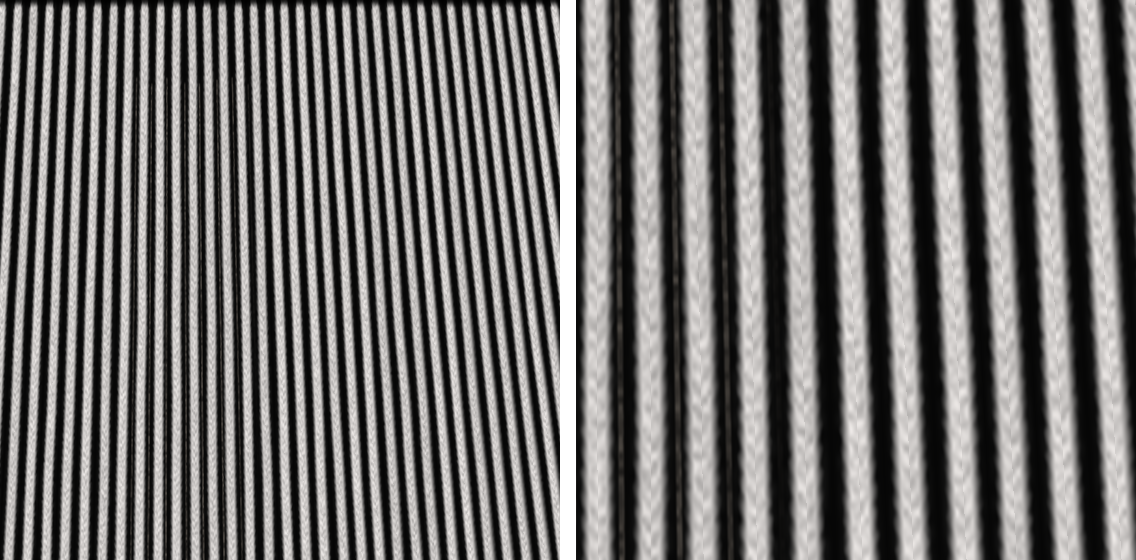
Left: the whole. Right: its middle third, enlarged.
This texture is drawn by a Shadertoy shader. Its source:

```glsl
float hash(vec2 p) {
    p = fract(p * vec2(0.1031, 0.1173));
    p += dot(p, p.yx + 33.33);
    return fract((p.x + p.y) * p.x * 17.7);
}

float noise(vec2 p) {
    vec2 cell = floor(p), f = fract(p);
    f = f * f * (3.0 - 2.0 * f);
    return mix(mix(hash(cell), hash(cell + vec2(1, 0)), f.x),
               mix(hash(cell + vec2(0, 1)), hash(cell + vec2(1, 1)), f.x), f.y);
}

// Cord index across the canvas: spacing widens toward the viewer
float cordCoordinate(vec2 uv, float depth) {
    float d = uv.x - 0.3424 - 0.0065 * depth;
    float spacing = mix(0.0277, 0.0332, depth);
    return d / spacing + mix(1.65, 0.5, depth) * d * d;
}

// Two slanted strands that meet along the middle of a cord
float braid(float across, float along, float id) {
    float side = step(0.0, across);
    float slant = along * 72.0 + abs(across) * 2.4 + side * 0.5 + hash(vec2(id + 60.0, 3.0));
    return sin(6.2832 * slant);
}

void mainImage(out vec4 fragColor, in vec2 fragCoord) {
    vec2 uv = fragCoord / iResolution.xy;
    float depth = 1.0 - uv.y;
    float u = cordCoordinate(uv, depth);

    // Slight sway, different for each cord
    float id = floor(u + 0.5);
    float sway = noise(vec2(depth * 7.0, id * 5.3 + 90.0)) - 0.5;
    float across = u - id + 0.07 * sway;

    // Fine fibre grain and woven relief
    float grain = noise(uv * vec2(300.0, 210.0)) - 0.5;
    float weave = braid(across, depth, id);

    // Rounded cord with a softer shadow side at the right of the canvas
    float shadowSide = smoothstep(0.45, 1.0, uv.x) * step(0.0, across);
    float width = 0.365 + 0.03 * (hash(vec2(id + 70.0, 8.0)) - 0.5);
    width += 0.09 * shadowSide - 0.10 * (1.0 - smoothstep(0.0, 0.025, depth));
    float edge = abs(across) + 0.012 * weave + 0.03 * grain;
    float cord = 1.0 - smoothstep(0.14 - 0.05 * shadowSide, width, edge);
    float tone = 0.80 + 0.045 * weave + 0.14 * grain - 0.12 * across;
    tone += 0.05 * (hash(vec2(id + 40.0, 21.0)) - 0.5);

    // Faint fuzz in the gaps
    float fuzz = 0.025 + 0.06 * noise(uv * vec2(190.0, 120.0)) * smoothstep(0.5, 0.3, abs(across));
    vec3 color = vec3(fuzz) * vec3(1.0, 1.0, 0.98);

    // Thin threads lying in some of the gaps
    float gapId = floor(u);
    float threadPlace = 0.5 + 0.16 * (hash(vec2(gapId + 50.0, 14.0)) - 0.5);
    float thread = 1.0 - smoothstep(0.02, 0.085, abs(fract(u) - threadPlace));
    float start = 0.135 + 0.012 * hash(vec2(gapId + 50.0, 2.0));
    thread *= smoothstep(start, start + 0.006, depth);
    thread *= smoothstep(0.20, 0.25, uv.x) * (1.0 - smoothstep(0.41, 0.47, uv.x));
    color += vec3(0.27, 0.25, 0.23) * thread * (0.65 + 0.7 * grain);

    color = mix(color, vec3(1.0, 0.983, 0.973) * tone, cord);

    // Dark upper border
    color *= mix(0.12, 1.0, smoothstep(0.0, 0.016, depth));
    fragColor = vec4(clamp(color, 0.0, 1.0), 1.0);
}
```
